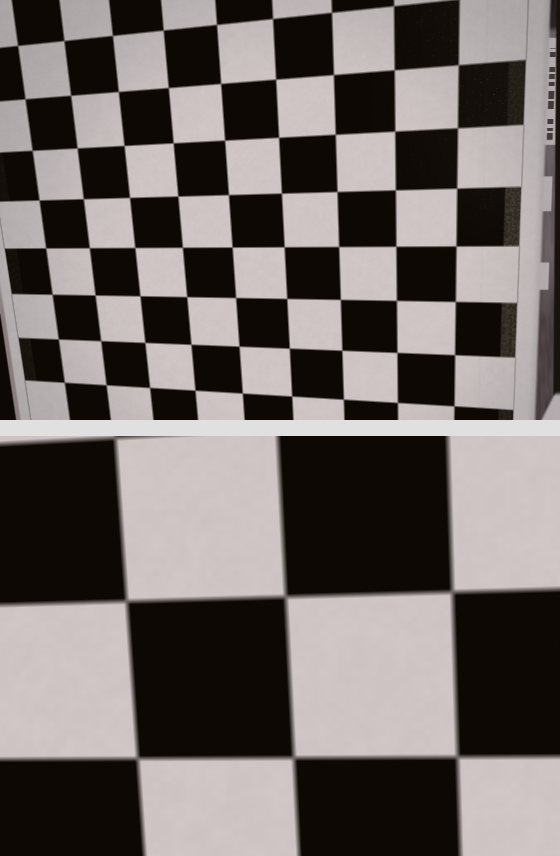
Top: the whole. Bottom: its middle third, enlarged.
Give the GLSL for this pattern, as a Shadertoy shader.

```glsl
// A printed checkerboard sheet seen at an angle: a homography takes canvas points
// to board cells, signed triangle waves give the soft squares, and value noise
// adds paper grain, worn ink, tape and the clipboard rim beyond the sheet.

float hash(vec2 p) {
    return fract(sin(dot(p, vec2(127.1, 311.7))) * 43758.5453);
}

float noise(vec2 p) {
    vec2 i = floor(p), f = fract(p);
    f = f * f * (3.0 - 2.0 * f);
    return mix(mix(hash(i), hash(i + vec2(1, 0)), f.x),
               mix(hash(i + vec2(0, 1)), hash(i + vec2(1, 1)), f.x), f.y);
}

// Soft interval: one between lo and hi, zero outside
float band(float x, float lo, float hi, float soft) {
    return smoothstep(lo - soft, lo + soft, x) * (1.0 - smoothstep(hi - soft, hi + soft, x));
}

// Canvas point (y down, height 1) to board coordinates in cells
vec2 boardCoords(vec2 p) {
    mat3 boardToCanvas = mat3(0.09733, -0.0126, -0.0205,
                              0.0171, 0.11993, 0.017,
                              0.01042, 0.592, 1.0);
    vec3 q = inverse(boardToCanvas) * vec3(p, 1.0);
    return q.xy / q.z;
}

// Ink coverage of the ten-column board
float inkMask(vec2 cell) {
    vec2 soft = max(fwidth(cell), vec2(0.02));
    vec2 side = clamp((abs(mod(cell - 0.5, 2.0) - 1.0) - 0.5) / soft, -1.0, 1.0);
    float inside = smoothstep(-soft.x, soft.x, 5.0 - abs(cell.x - 5.0));
    return (0.5 + 0.5 * side.x * side.y) * inside;
}

vec3 inkColor(vec2 p, vec2 cell) {
    vec3 ink = vec3(0.05, 0.03, 0.01);
    // Glare and specks toward the upper right
    float glare = smoothstep(0.8, 1.25, p.x) * (1.0 - smoothstep(0.3, 0.7, p.y));
    ink += glare * (0.035 + 0.08 * smoothstep(0.8, 1.0, noise(p * 280.0)));
    // Tape over the end columns, worn differently on each row
    float wear = 0.25 + 0.6 * hash(vec2(floor(cell.y), 4.0));
    float tape = band(cell.x, 9.75, 10.2, 0.02) + 0.3 * band(cell.x, -0.2, 0.3, 0.02);
    return mix(ink, vec3(0.33, 0.30, 0.27), tape * wear * (0.5 + 0.5 * noise(p * 240.0)));
}

vec3 paperColor(vec2 p, vec2 cell) {
    float falloff = smoothstep(0.35, 0.85, length(p - vec2(0.7, 0.6)));
    vec3 paper = mix(vec3(0.81, 0.77, 0.77), vec3(0.67, 0.65, 0.65), falloff);
    float grain = noise(p * 60.0) + noise(p * 190.0) - 1.0;
    return paper + 0.012 * grain - 0.012 * band(cell.x, 9.4, 9.43, 0.02);
}

// Clipboard rim at the right; e is the distance past the sheet edge
vec3 rimColor(vec2 p, float e, float aa) {
    vec3 label = vec3(0.70, 0.67, 0.68);
    vec3 rim = mix(vec3(0.40, 0.36, 0.37), vec3(0.29, 0.25, 0.26), smoothstep(0.6, 0.8, p.y));
    rim = mix(rim, vec3(0.15, 0.12, 0.12), 1.0 - smoothstep(0.06, 0.08, p.y));
    rim += 0.06 * (noise(p * vec2(200.0, 30.0)) - 0.5);
    // Pale tabs and a sticker with plain stripes
    float tabs = band(p.y, 0.42, 0.503, aa) + band(p.y, 0.625, 0.69, aa);
    rim = mix(rim, label, tabs * (1.0 - smoothstep(0.018, 0.022, e)));
    rim = mix(rim, label, band(p.y, 0.09, 0.345, aa) * (1.0 - smoothstep(0.024, 0.028, e)));
    float stripe = step(0.4, hash(vec2(floor(p.y * 170.0), 9.0)));
    float stripes = stripe * band(p.y, 0.115, 0.333, aa) * band(e, 0.003, 0.017, aa);
    rim = mix(rim, vec3(0.18, 0.15, 0.13), stripes * 0.85);
    // Shadow outside the rim, with a light patch in the low corner
    rim = mix(rim, vec3(0.10, 0.07, 0.05), smoothstep(1.322, 1.328, p.x + 0.008 * p.y));
    return mix(rim, label, smoothstep(0.0, 0.01, p.x - 1.312 + 0.5 * (p.y - 0.945))
                         * smoothstep(0.93, 0.945, p.y));
}

void mainImage(out vec4 fragColor, in vec2 fragCoord) {
    vec2 p = fragCoord / iResolution.y;
    p.y = 1.0 - p.y;
    float aa = 1.0 / iResolution.y;
    vec2 cell = boardCoords(p);

    // Printed sheet
    vec3 color = mix(paperColor(p, cell), inkColor(p, cell), inkMask(cell));

    // Right rim with a thin shaded lip
    float e = p.x - 1.311 + 0.037 * p.y;
    color *= 1.0 - 0.08 * smoothstep(-0.02, 0.0, e);
    color = mix(color, rimColor(p, e, aa), smoothstep(-2.0 * aa, 2.0 * aa, e));

    // Clear margin and dark surroundings at the lower left
    float left = p.x - 0.15 * (p.y - 0.747);
    float low = smoothstep(0.6, 0.75, p.y);
    color = mix(color, vec3(0.53, 0.49, 0.49), low * (1.0 - smoothstep(0.008, 0.014, left)));
    color = mix(color, vec3(0.05, 0.03, 0.02), 1.0 - smoothstep(-0.002, 0.003, left + 0.1 * step(p.y, 0.747)));

    fragColor = vec4(color, 1.0);
}
```
